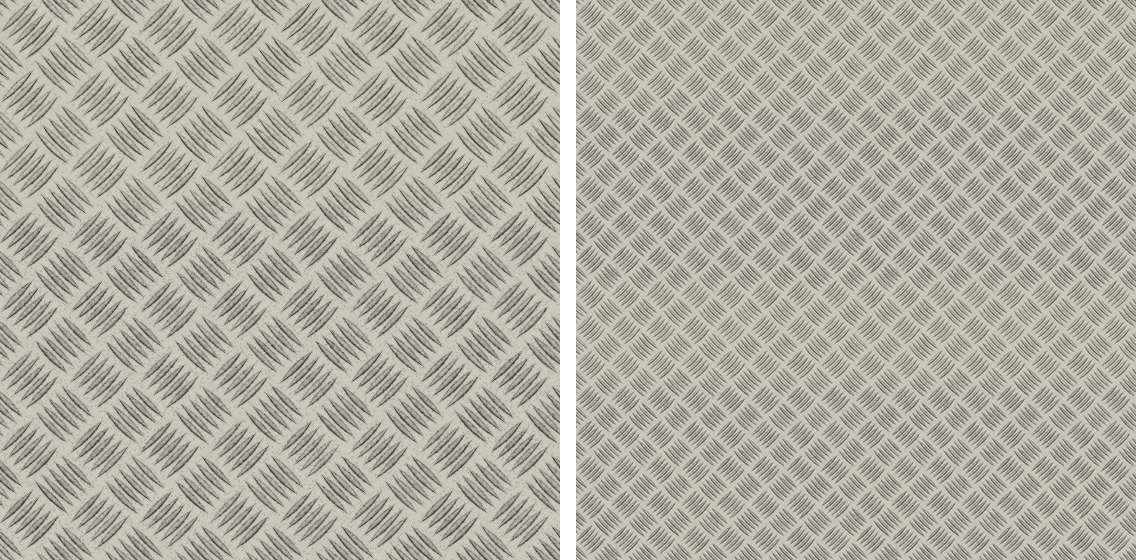
Left: one tile. Right: repeated 2 by 2.
A Shadertoy shader for this texture:

```glsl
const float REPEATS = 8.0;            // tread cells across and down
const float BARS_EACH_SIDE = 2.0;     // five bars in a group
const float PITCH = 0.130;            // bar spacing, in cells
const float HALF_LENGTH = 0.300;
const float HALF_WIDTH = 0.042;
const vec2 GROUP_CENTRE = vec2(0.42, 0.58);
const float RIM = 0.0115;
const float SPECK_CELLS = 256.0;
const float GRAIN_CELLS = 210.0;
const float WORN_BAND_Y = 0.81;       // height of the paler, browner rows
const vec3 PLATE = vec3(0.785, 0.785, 0.735);
const vec3 STEEL = vec3(0.58, 0.57, 0.55);
const vec3 GRIME = vec3(0.30, 0.27, 0.23);
const float TAU = 6.2831853;

vec2 hash2(vec2 c) {
    vec3 v = fract(c.xyx * vec3(0.1031, 0.1030, 0.0973));
    v += dot(v, v.yzx + 33.33);
    return fract((v.xx + v.yz) * v.zy);
}

// Wrapping cellular noise: distance to the nearest point and its random value
vec2 cellular(vec2 uv, float cells) {
    vec2 p = uv * cells, base = floor(p);
    vec2 nearest = vec2(9.0, 0.0);
    for (int y = -1; y <= 1; y++)
    for (int x = -1; x <= 1; x++) {
        vec2 cell = base + vec2(x, y);
        vec2 wrapped = mod(cell, cells);
        float dist = length(cell + hash2(wrapped) - p);
        if (dist < nearest.x) nearest = vec2(dist, hash2(wrapped + 71.0).x);
    }
    return nearest;
}

// Layered sines with whole frequencies, about -1 to 1
float drift(vec2 uv) {
    vec2 t = uv * TAU;
    return 0.40 * sin(3.0 * t.x + 2.0 * t.y + 1.7 * sin(2.0 * t.y))
         + 0.35 * sin(5.0 * t.y - 4.0 * t.x + 1.3 * sin(3.0 * t.x))
         + 0.25 * sin(11.0 * t.x + 7.0 * t.y + 2.0 * sin(9.0 * t.y));
}

// Lightness of one raised bar; s runs from the lit edge (-1) to the shaded edge (1)
float barLight(float s, float worn) {
    float ridge = exp(-pow((s + 0.15) / 0.40, 2.0));
    float shade = smoothstep(0.15, 0.9, s);
    float litEdge = 1.0 - smoothstep(-1.0, -0.4, s);
    return 0.55 + 0.10 * worn + 0.23 * ridge - 0.25 * shade - 0.10 * litEdge;
}

// Draws one family of bar groups over the given lightness
float treadGroups(float light, vec2 p, float family, float worn, float grain, float aa) {
    vec2 q = p - GROUP_CENTRE - 0.5 * family;
    vec2 id = floor(q + 0.5);
    vec2 local = q - id;
    float turn = 1.0 - 2.0 * family;
    float along = dot(local, vec2(1.0, turn)) * 0.70711;
    float across = dot(local, vec2(turn, -1.0)) * 0.70711;

    // Nearest bar, with its own size, position and tone
    float bar = clamp(floor(across / PITCH + 0.5), -BARS_EACH_SIDE, BARS_EACH_SIDE);
    vec2 seed = mod(id, REPEATS) + vec2(17.0 * bar + 50.0, 31.0 * family);
    vec2 size = hash2(seed) - 0.5;
    vec2 vary = hash2(seed + 113.0) - 0.5;
    float a = (along - 0.012 * vary.x) / (HALF_LENGTH * (1.0 + 0.06 * size.x));
    float c = across - bar * PITCH - 0.003 * size.y;
    float width = HALF_WIDTH * (1.0 + 0.12 * vary.y) * (1.0 - a * a);
    float d = abs(c) - width + 0.004 * (grain - 0.5);
    float s = clamp(c / max(width, 0.008), -1.0, 1.0);

    // Soft contact shadow, body, then a dark rim that is heavier below
    light -= 0.07 * exp(-max(d, 0.0) / 0.018);
    float body = barLight(s, worn) + 0.10 * vary.x + 0.24 * (grain - 0.5);
    light = mix(light, body, 1.0 - smoothstep(-aa, aa, d));
    float rimDepth = mix(0.16, 0.46 + 0.12 * worn, smoothstep(-0.5, 0.6, s));
    return light - rimDepth * (0.9 + 0.4 * size.y) * exp(-d * d / (RIM * RIM));
}

void mainImage(out vec4 fragColor, in vec2 fragCoord) {
    vec2 uv = fragCoord / iResolution.xy;
    vec2 p = uv * REPEATS;
    float aa = 0.75 * REPEATS / iResolution.y;
    float cloud = drift(uv);
    float worn = smoothstep(0.25, 0.55, cos(TAU * (uv.y - WORN_BAND_Y)) + 0.08 * cloud);

    // Plate with faint clouds and fine pits
    float grain = cellular(uv, GRAIN_CELLS).y;
    vec2 speck = cellular(uv, SPECK_CELLS);
    float rarity = 0.80 + 0.10 * worn - 0.08 * cloud;
    float pit = step(rarity, speck.y) * (1.0 - smoothstep(0.10, 0.60, speck.x));
    float light = 1.0 + 0.012 * cloud + 0.06 * (grain - 0.5);

    light = treadGroups(light, p, 0.0, worn, grain, aa);
    light = treadGroups(light, p, 1.0, worn, grain, aa);
    light = clamp(light - 0.24 * pit, 0.0, 1.06);

    // Grime to steel to plate
    vec3 color = mix(GRIME, STEEL, min(2.0 * light, 1.0));
    color = mix(color, PLATE, max(2.0 * light - 1.0, 0.0));
    color += worn * (1.0 - min(light, 1.0)) * vec3(0.015, 0.0, -0.02);
    fragColor = vec4(color, 1.0);
}
```
